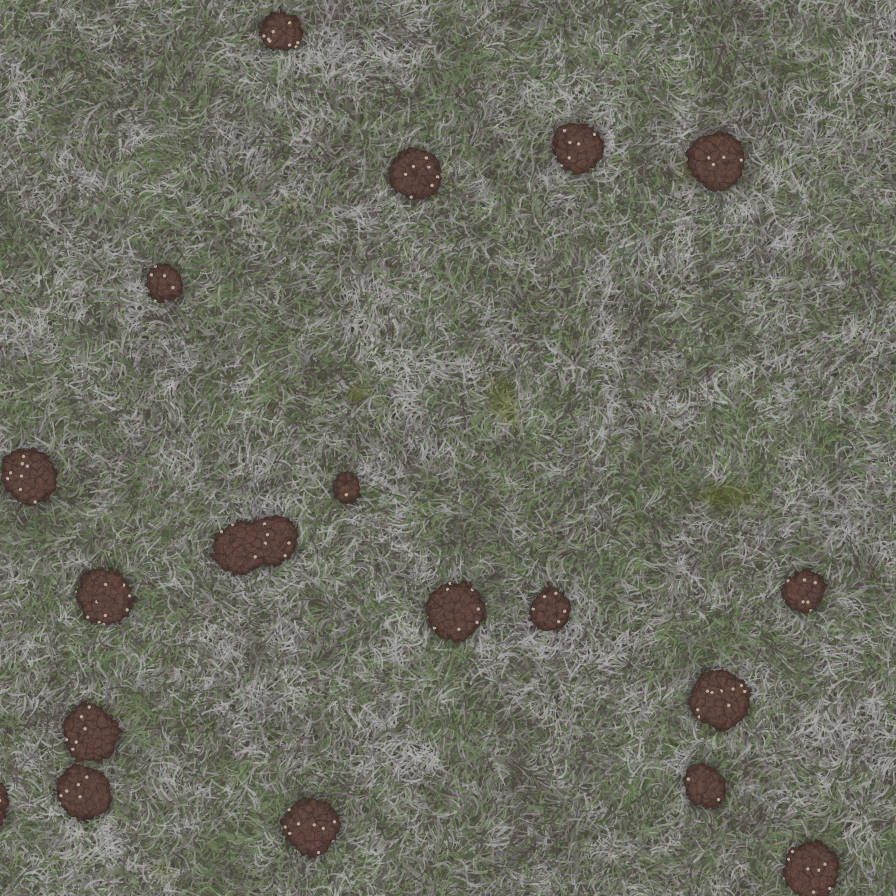
Write a Shadertoy shader that draws this texture.

```glsl
const float TAU = 6.28319;
const int STRAND_LAYERS = 13;

const vec3 EARTH = vec3(0.29, 0.265, 0.24);
const vec3 STRAW = vec3(0.69, 0.69, 0.69);
const vec3 GREEN = vec3(0.39, 0.45, 0.32);
const vec3 MOSS = vec3(0.36, 0.38, 0.18);
const vec3 SOIL = vec3(0.365, 0.275, 0.24);
const vec3 DARK_SOIL = vec3(0.21, 0.155, 0.14);
const vec3 STONE = vec3(0.72, 0.66, 0.60);

vec3 hash(vec2 p) {
    vec3 q = fract(p.xyx * vec3(0.1031, 0.1030, 0.0973));
    q += dot(q, q.yxz + 33.33);
    return fract((q.xxy + q.yzz) * q.zyx);
}

vec2 gradient(vec2 cell) {
    float angle = TAU * hash(cell).x;
    return vec2(cos(angle), sin(angle));
}

float gradientNoise(vec2 p) {
    vec2 i = floor(p), f = fract(p);
    vec2 u = f * f * f * (f * (f * 6.0 - 15.0) + 10.0);
    vec2 e = vec2(0.0, 1.0);
    float low = mix(dot(gradient(i), f), dot(gradient(i + e.yx), f - e.yx), u.x);
    float high = mix(dot(gradient(i + e), f - e), dot(gradient(i + 1.0), f - 1.0), u.x);
    return mix(low, high, u.y);
}

float fractalNoise(vec2 p) {
    return gradientNoise(p) + 0.5 * gradientNoise(p * 2.1 + 17.0)
         + 0.25 * gradientNoise(p * 4.3 + 41.0);
}

// Hard-edged coverage, smoothed over one pixel
float coverage(float dist, float pixel) {
    return clamp(0.5 - dist / pixel, 0.0, 1.0);
}

float segmentDistance(vec2 p, vec2 halfAxis) {
    float t = clamp(dot(p, halfAxis) / dot(halfAxis, halfAxis), -1.0, 1.0);
    return length(p - halfAxis * t);
}

// Dry and green blades, one per grid cell
vec3 paintStrands(vec3 base, vec2 uv, float size, float seed, float flow,
                  float dryness, float greenShare, float pixel) {
    vec2 p = uv / size + hash(vec2(seed, 7.0)).xy * 50.0;
    vec2 home = floor(p);
    for (int k = 0; k < 9; k++) {
        vec2 cell = home + vec2(k % 3 - 1, k / 3 - 1);
        vec3 place = hash(cell + seed * 61.0);
        vec3 look = hash(cell + seed * 37.0 + 300.0);
        float angle = flow + 4.5 * place.z;
        vec2 halfAxis = vec2(cos(angle), sin(angle)) * mix(0.35, 0.85, look.x);
        float dist = segmentDistance(p - cell - place.xy, halfAxis) * size;
        float tone = clamp(look.y + 0.6 * dryness, 0.0, 1.0);
        vec3 tint = mix(EARTH, STRAW, tone);
        if (look.z < greenShare) tint = GREEN * (0.75 + 0.5 * look.y);
        float width = mix(0.0006, 0.0011, look.x);
        base = mix(base, tint, 0.72 * coverage(dist - width, pixel));
    }
    return base;
}

// Signed distance to the nearest scattered mound
float moundDistance(vec2 uv, float grid, float share) {
    vec2 p = uv * grid;
    vec2 home = floor(p);
    float nearest = 1.0;
    for (int k = 0; k < 9; k++) {
        vec2 cell = home + vec2(k % 3 - 1, k / 3 - 1);
        vec3 place = hash(cell + 83.0);
        vec3 look = hash(cell + 151.0);
        if (look.x > share) continue;
        vec2 centre = (cell + 0.12 + 0.76 * place.xy) / grid;
        float radius = mix(0.015, 0.034, sqrt(look.y));
        nearest = min(nearest, length(uv - centre) - radius);
    }
    return nearest;
}

// Nearest and second nearest distances to jittered points, with a cell id
vec3 cellular(vec2 p) {
    vec2 home = floor(p);
    vec3 result = vec3(9.0, 9.0, 0.0);
    for (int k = 0; k < 9; k++) {
        vec2 cell = home + vec2(k % 3 - 1, k / 3 - 1);
        vec3 h = hash(cell + 211.0);
        float dist = length(p - cell - h.xy);
        if (dist < result.x) result = vec3(dist, result.x, h.z);
        else result.y = min(result.y, dist);
    }
    return result;
}

// Cracked crumbly soil with a few pale stones
vec3 soilColour(vec2 uv, float depth, float pixel) {
    float crumbs = fractalNoise(uv * 190.0);
    vec3 colour = mix(DARK_SOIL, SOIL, smoothstep(-0.004, 0.009, depth));
    colour *= 1.0 + 0.22 * crumbs;
    vec2 warp = 0.25 * vec2(gradientNoise(uv * 180.0), gradientNoise(uv * 180.0 + 70.0));
    vec3 plates = cellular(uv * 95.0 + warp);
    float crackWidth = 0.05 + 0.07 * gradientNoise(uv * 60.0 + 9.0);
    float crack = coverage((plates.y - plates.x - crackWidth) / 190.0, pixel);
    colour = mix(colour, DARK_SOIL, 0.75 * crack);
    vec3 pebbles = cellular(uv * 140.0 + 30.0);
    float pebble = coverage((pebbles.x - 0.26) / 140.0, pixel);
    return mix(colour, STONE, pebble * step(pebbles.z, 0.1));
}

void mainImage(out vec4 fragColor, in vec2 fragCoord) {
    float pixel = 1.0 / iResolution.y;
    vec2 uv = fragCoord * pixel;

    // Patches of dry, green and mossy ground
    float dryness = 0.55 * fractalNoise(uv * 6.0) + 0.75 * fractalNoise(uv * 23.0 + 5.0);
    float growth = fractalNoise(uv * 9.0 + 60.0);
    float greenShare = clamp(0.3 + 0.35 * growth - 0.25 * dryness, 0.05, 0.75);
    float moss = smoothstep(0.55, 0.85, fractalNoise(uv * 8.0 + 130.0));

    vec3 colour = mix(EARTH, GREEN * 0.85, greenShare);
    colour *= 1.0 + 0.3 * fractalNoise(uv * 110.0);

    // Matted grass
    float flow = 3.0 * gradientNoise(uv * 13.0 + 90.0);
    for (int i = 0; i < STRAND_LAYERS; i++) {
        float seed = float(i) + 1.0;
        float size = mix(0.011, 0.016, hash(vec2(seed, 3.0)).x);
        colour = paintStrands(colour, uv, size, seed, flow, dryness, greenShare, pixel);
    }
    colour = mix(colour, MOSS * (0.5 + 1.2 * colour.g), 0.55 * moss);

    // Soil mounds with ragged edges
    float dist = moundDistance(uv, 7.0, 0.45);
    dist += 0.006 * gradientNoise(uv * 38.0) + 0.004 * fractalNoise(uv * 150.0);
    colour *= mix(0.82, 1.0, smoothstep(0.0, 0.010, dist));
    colour = mix(colour, soilColour(uv, -dist, pixel), coverage(dist, pixel * 1.5));

    fragColor = vec4(colour, 1.0);
}
```
